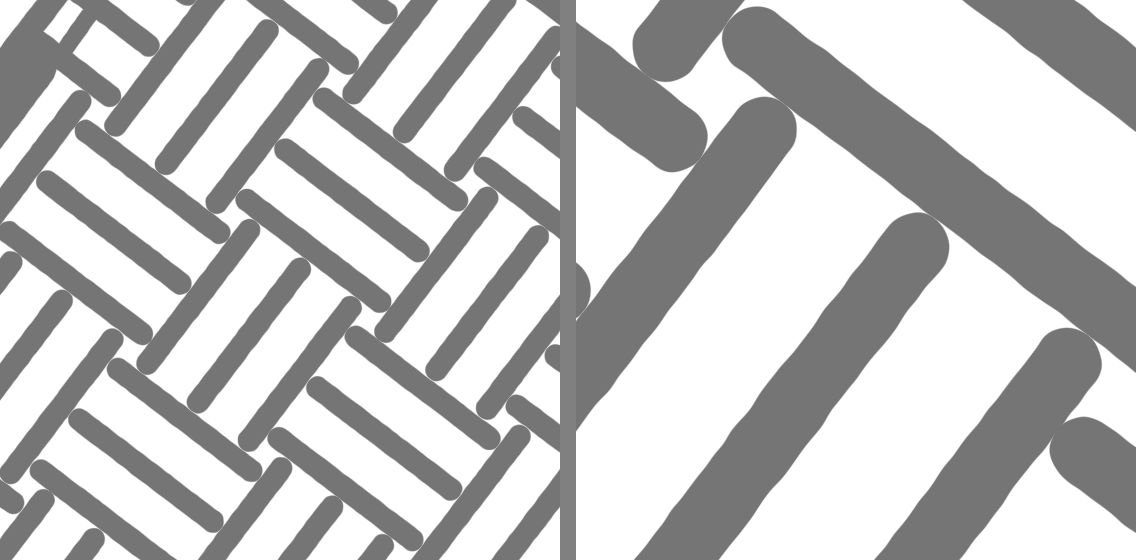
Left: the whole. Right: its middle third, enlarged.
A Shadertoy shader for this pattern:

```glsl
#define CELL 0.3034          // side of one woven block
#define ORIGIN vec2(0.4447, 0.4010)
#define TILT 0.651           // clockwise turn of the weave, radians
#define BAR_SPACING 0.3747   // bar sizes are in cells
#define BAR_HALF_LENGTH 0.4936
#define BAR_RADIUS 0.0661
#define WOBBLE 0.0014        // roughness of the edges
#define WOBBLE_SCALE 85.0
#define BAR_COLOR vec3(0.46)
#define GROUND_COLOR vec3(1.0)

float hash(vec2 p) {
    vec3 q = fract(vec3(p.xyx) * 0.1031);
    q += dot(q, q.yzx + 33.33);
    return fract((q.x + q.y) * q.z);
}

float valueNoise(vec2 p) {
    vec2 i = floor(p), f = fract(p);
    f = f * f * (3.0 - 2.0 * f);
    return mix(mix(hash(i), hash(i + vec2(1, 0)), f.x),
               mix(hash(i + vec2(0, 1)), hash(i + vec2(1, 1)), f.x), f.y);
}

float capsule(vec2 p, vec2 a, vec2 b, float radius) {
    vec2 pa = p - a, ba = b - a;
    return length(pa - ba * clamp(dot(pa, ba) / dot(ba, ba), 0.0, 1.0)) - radius;
}

// Three parallel round-ended bars along y
float tripleBars(vec2 p) {
    p.x -= BAR_SPACING * clamp(round(p.x / BAR_SPACING), -1.0, 1.0);
    p.y -= clamp(p.y, -BAR_HALF_LENGTH, BAR_HALF_LENGTH);
    return length(p) - BAR_RADIUS;
}

// Checkerboard of blocks turned by a right angle; ends overlap the neighbours
float basketWeave(vec2 p) {
    vec2 home = round(p);
    float d = 1e3;
    for (int j = -1; j <= 1; j++)
    for (int i = -1; i <= 1; i++) {
        vec2 cell = home + vec2(i, j);
        vec2 local = p - cell;
        bool turned = mod(cell.x + cell.y, 2.0) > 0.5;
        d = min(d, tripleBars(turned ? local.yx : local));
    }
    return d;
}

// Irregular top left corner: cut edge, crossing strokes and a filled gap
float wornCorner(float d, vec2 p, vec2 across) {
    d = max(d, -dot(p - vec2(0.034, 0.958), across));
    d = min(d, capsule(p, vec2(0.104, 1.013), vec2(0.013, 0.896), 0.022));
    d = min(d, capsule(p, vec2(0.167, 0.984), vec2(0.115, 0.911), 0.015));
    return min(d, capsule(p, vec2(0.055, 0.884), vec2(-0.078, 0.708), 0.047));
}

void mainImage(out vec4 fragColor, in vec2 fragCoord) {
    vec2 uv = fragCoord / iResolution.y;

    // Axes of the tilted weave
    vec2 across = vec2(cos(TILT), -sin(TILT));
    vec2 along = vec2(-across.y, across.x);
    vec2 fromOrigin = uv - ORIGIN;
    vec2 weave = vec2(dot(fromOrigin, across), dot(fromOrigin, along)) / CELL;

    float d = wornCorner(basketWeave(weave) * CELL, uv, across);
    d += WOBBLE * (valueNoise(uv * WOBBLE_SCALE) - 0.5);

    // Antialiased fill
    float soft = 0.9 / iResolution.y;
    float ink = 1.0 - smoothstep(-soft, soft, d);
    fragColor = vec4(mix(GROUND_COLOR, BAR_COLOR, ink), 1.0);
}
```
